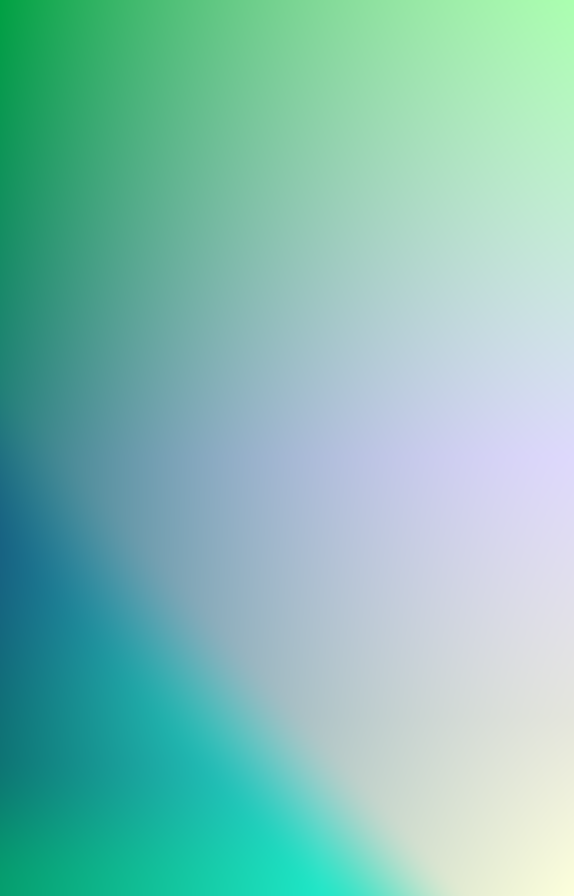
Reproduce this background procedurally as a WebGL 1 fragment shader.

```glsl
precision highp float;
// A soft colour wash: green above, lavender at mid right, cream at lower right,
// with a teal sheet folded over the lower left corner. Three vertical ramps are
// joined by a quadratic across the width, then the sheet is blended on top.

uniform vec2 u_resolution;

#define LOW_STOP 0.20     // height of the lower ramp stop
#define MID_STOP 0.49     // height of the middle ramp stop
#define FOLD_BASE 0.68    // where the fold meets the bottom edge
#define FOLD_SLOPE 1.41   // how fast the fold leans left with height
#define FOLD_SOFT 0.145   // half width of the fold's blur
#define SHEET_REACH 0.56  // where the sheet stops brightening

// Four-stop vertical ramp, from bottom to top.
vec3 ramp(float y, vec3 bottom, vec3 low, vec3 middle, vec3 top) {
  vec3 c = mix(bottom, low, clamp(y / LOW_STOP, 0.0, 1.0));
  c = mix(c, middle, clamp((y - LOW_STOP) / (MID_STOP - LOW_STOP), 0.0, 1.0));
  return mix(c, top, clamp((y - MID_STOP) / (1.0 - MID_STOP), 0.0, 1.0));
}

// Quadratic through the colours at x = 0, 0.5 and 1.
vec3 across(float x, vec3 left, vec3 centre, vec3 right) {
  return left * (1.0 - x) * (1.0 - 2.0 * x)
       + centre * 4.0 * x * (1.0 - x)
       + right * x * (2.0 * x - 1.0);
}

vec3 backdrop(vec2 p) {
  vec3 left = ramp(p.y, vec3(0.24, 0.59, 0.59), vec3(0.16, 0.45, 0.55),
                        vec3(0.15, 0.48, 0.50), vec3(0.00, 0.63, 0.26));
  vec3 centre = ramp(p.y, vec3(0.69, 0.80, 0.75), vec3(0.65, 0.745, 0.765),
                          vec3(0.645, 0.72, 0.83), vec3(0.47, 0.83, 0.57));
  vec3 right = ramp(p.y, vec3(0.99, 1.00, 0.86), vec3(0.895, 0.90, 0.865),
                         vec3(0.87, 0.85, 0.99), vec3(0.67, 1.00, 0.69));
  return across(p.x, left, centre, right);
}

// Teal sheet: green to deep blue up the left side, brighter to the right.
vec3 sheet(vec2 p) {
  vec3 side = mix(vec3(0.02, 0.62, 0.43), vec3(0.05, 0.46, 0.45),
                  smoothstep(0.0, 0.16, p.y));
  side = mix(side, vec3(0.09, 0.385, 0.51), smoothstep(0.10, 0.40, p.y));
  vec3 gain = mix(vec3(0.18, 0.51, 0.63), vec3(0.24, 0.95, 0.75),
                  smoothstep(0.0, 0.27, p.y));
  return side + gain * min(p.x, SHEET_REACH);
}

void main() {
  vec2 p = gl_FragCoord.xy / u_resolution;
  float fold = p.x - (FOLD_BASE - FOLD_SLOPE * p.y);
  float cover = 1.0 - smoothstep(-FOLD_SOFT, FOLD_SOFT, fold);
  vec3 color = mix(backdrop(p), sheet(p), cover);
  gl_FragColor = vec4(clamp(color, 0.0, 1.0), 1.0);
}
```
